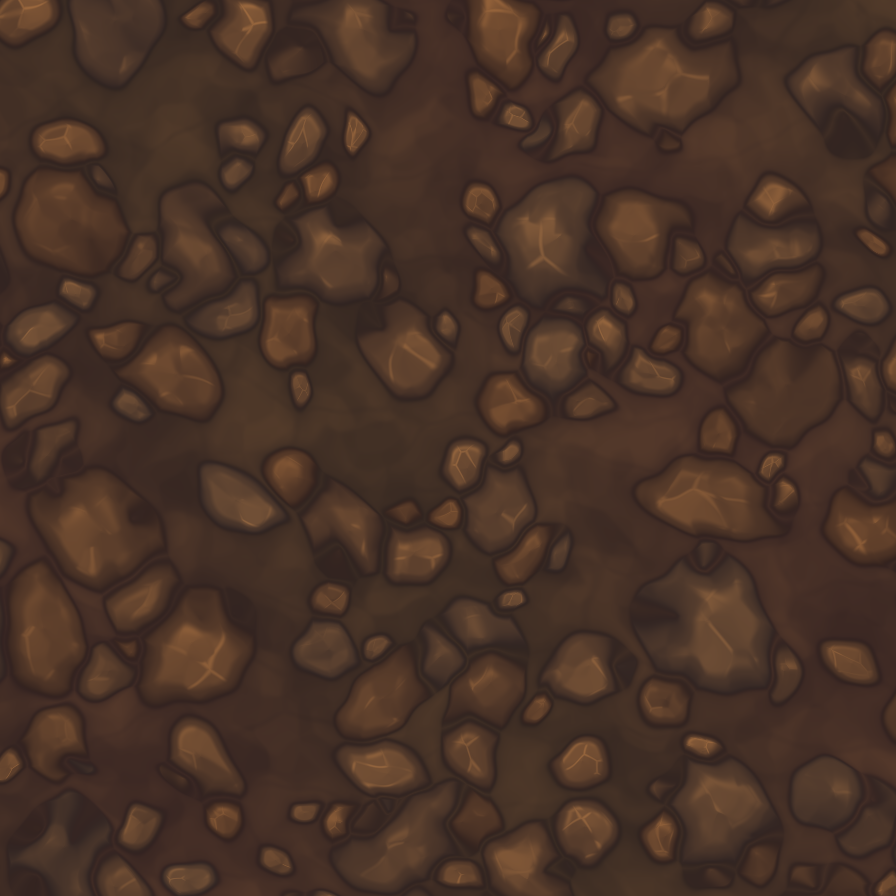
Reproduce this texture procedurally as a WebGL 2 fragment shader.

```glsl
#version 300 es
precision highp float;

#define LAYERS 3
#define SIDES 7
#define ROUNDNESS 7.0
#define SEAM 0.003
#define HALO 0.017
#define SOIL_TONE 0.277
#define RIM_TONE 0.310
#define FACE_TONE 0.395
#define GLINT 0.13
#define LIGHT vec2(-0.35, 0.94)

uniform vec2 u_resolution;
out vec4 fragColor;

struct Stone {
  float dist;   // signed distance, negative inside
  vec2 local;   // position in units of the stone radius
  vec2 lean;    // direction of the nearest side
  float radius;
  float seed;
};

float hash(vec2 p) {
  vec3 a = fract(vec3(p.xyx) * 0.1031);
  a += dot(a, a.yzx + 33.33);
  return fract((a.x + a.y) * a.z);
}

vec2 hash2(vec2 p) { return vec2(hash(p), hash(p + 37.7)); }

// Cellular noise: x = blended cell tone, y = distance to the cell border
vec2 cells(vec2 p, float sharpness) {
  vec2 base = floor(p);
  float total = 0.0, weight = 1e-6, first = 9.0, second = 9.0;
  for (int j = -1; j <= 1; j++)
  for (int i = -1; i <= 1; i++) {
    vec2 id = base + vec2(i, j);
    vec2 away = id + hash2(id) - p;
    float d = length(away);
    float w = exp(-sharpness * d * d);
    total += w * hash(id + 71.3);
    weight += w;
    second = min(second, max(first, d));
    first = min(first, d);
  }
  return vec2(total / weight, second - first);
}

// Rounded irregular polygon: 1 on its outline, 0 in its centre
float polygonGauge(vec2 q, float seed, out vec2 lean) {
  float sum = 1e-9;
  lean = vec2(0.0);
  for (int k = 0; k < SIDES; k++) {
    vec2 rnd = hash2(vec2(float(k) * 3.0, seed));
    float angle = (float(k) + 0.7 * rnd.x) * 6.2832 / float(SIDES);
    vec2 dir = vec2(cos(angle), sin(angle));
    float w = pow(max(dot(q, dir) / mix(0.85, 1.2, rnd.y), 0.0), ROUNDNESS);
    sum += w;
    lean += dir * w;
  }
  lean /= sum;
  return pow(sum, 1.0 / ROUNDNESS);
}

// Nearest stone among grids of large, medium and small ones
Stone findStone(vec2 p) {
  Stone best = Stone(0.1, vec2(0.0), vec2(0.0), 1.0, 0.0);
  float second = 0.1;
  for (int layer = 0; layer < LAYERS; layer++) {
    float level = float(layer);
    float grid = floor(6.0 * pow(1.69, level));
    float share = 0.78 - 0.22 * level;
    vec2 base = floor(p * grid);
    for (int j = -1; j <= 1; j++)
    for (int i = -1; i <= 1; i++) {
      vec2 cell = base + vec2(i, j);
      vec2 key = cell + 53.0 * (level + 1.0);
      if (hash(key + 5.1) > share) continue;
      vec2 centre = (cell + 0.12 + 0.76 * hash2(key)) / grid;
      vec2 shape = hash2(key + 11.9);
      float radius = mix(0.29, 0.44, shape.x) / grid;
      float turn = 3.1416 * hash(key + 23.5);
      mat2 spin = mat2(cos(turn), -sin(turn), sin(turn), cos(turn));
      vec2 q = spin * (p - centre) / radius * vec2(0.87, mix(0.95, 1.5, shape.y));
      if (dot(q, q) > 9.0) continue;
      float seed = floor(hash(key + 41.3) * 900.0);
      vec2 lean;
      float d = (polygonGauge(q, seed, lean) - 1.0) * radius;
      if (d < best.dist) {
        second = best.dist;
        best = Stone(d, q, lean * spin, radius, seed);
      } else second = min(second, d);
    }
  }
  // Touching stones are parted by a narrow seam
  best.dist = max(best.dist, 0.5 * (best.dist - second) + SEAM);
  return best;
}

float soilTone(vec2 p, float strokes) {
  vec2 broad = cells(p * vec2(8.0, 11.0), 9.0);
  vec2 clods = cells(p * vec2(17.0, 23.0) + 9.0, 14.0);
  float crease = 1.0 - smoothstep(0.0, 0.12, broad.y);
  return SOIL_TONE + 0.075 * (broad.x - 0.5) + 0.05 * (clods.x - 0.5)
       + 0.03 * (strokes - 0.5) - 0.018 * crease * clods.x;
}

float stoneTone(Stone s, float strokes) {
  float depth = -s.dist / s.radius + 0.12 * (strokes - 0.5);
  float lit = dot(s.lean / (length(s.lean) + 1e-4), LIGHT);
  float shine = mix(0.35, 1.0, hash(vec2(s.seed, 8.0)));
  vec2 facets = cells(s.local * 1.15 + s.seed, 14.0);
  float face = smoothstep(0.18, 0.36, depth);
  float rim = mix(0.25, RIM_TONE, smoothstep(0.0, 0.2, depth)) + 0.018 * lit;
  float top = mix(0.345, FACE_TONE + 0.02, shine) + 0.11 * (facets.x - 0.5)
            + 0.02 * lit + 0.05 * (strokes - 0.5);
  // Worn edges catch the light in broken streaks
  float edge = exp(-pow((depth - 0.36) / 0.07, 2.0)) * smoothstep(-0.2, 0.9, lit);
  float ridge = (1.0 - smoothstep(0.0, 0.13, facets.y)) * face;
  float broken = smoothstep(0.35, 0.7, strokes);
  return mix(rim, top, face) + GLINT * shine * broken * max(0.7 * edge, ridge);
}

vec3 earth(float tone) { return vec3(tone, 0.66 * tone + 0.01, 0.29 * tone + 0.07); }

void main() {
  vec2 p = gl_FragCoord.xy / u_resolution.y;
  vec2 warped = p + 0.004 * sin(p.yx * 43.0 + vec2(0.0, 2.0))
                  + 0.0018 * sin(p.yx * 117.0 + p * 60.0);
  float strokes = cells(warped * vec2(44.0, 36.0) + 20.0, 8.0).x;
  Stone s = findStone(warped);

  // Soil, darker in the hollows around stones
  float soil = soilTone(warped + 0.012 * sin(p.yx * 19.0), strokes);
  soil = mix(soil, 0.215, 0.65 * exp(-max(s.dist, 0.0) / HALO * 1.6));

  // Stone over soil with a soft dark outline
  float soft = max(0.0022, 1.0 / u_resolution.y);
  float inside = 1.0 - smoothstep(-soft, soft, s.dist);
  float tone = mix(soil, stoneTone(s, strokes), inside);
  tone = mix(tone, 0.175, 0.6 * exp(-pow(s.dist / 0.0028, 2.0)));

  // Slight drift between olive, rust and grey
  float hue = hash(vec2(s.seed, 3.0)) - 0.5;
  vec3 tint = inside * hue * vec3(-0.012, 0.012, 0.024);
  tint += (1.0 - inside) * 0.006 * sin(p.x * 7.0 + 4.0 * p.y) * vec3(1.0, -0.6, 0.3);
  fragColor = vec4(earth(tone) + tint, 1.0);
}
```
